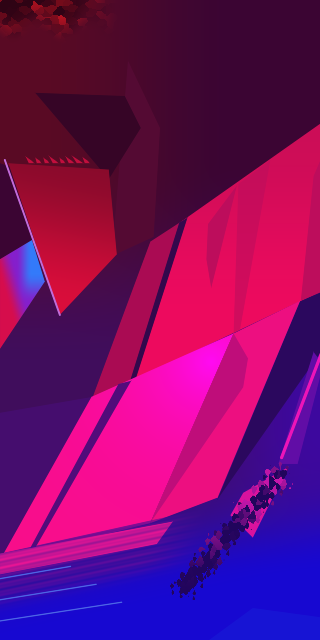
Reproduce this background procedurally as a WebGL 2 fragment shader.

```glsl
#version 300 es
precision highp float;
// Crimson and magenta glass panels sweeping over a maroon to ultramarine void.
uniform vec2 u_resolution;
out vec4 outColor;

vec2 p;      // position on a canvas of 100 by 200 units
vec3 color;  // colour painted so far

float hash(vec2 v) {
  return fract(sin(dot(v, vec2(127.1, 311.7))) * 43758.5);
}

float cover(float d) {
  float pixel = 100.0 / u_resolution.x;
  return smoothstep(-0.6 * pixel, 0.6 * pixel, d);
}

// Signed distance to the line through a and b.
float side(vec2 a, vec2 b) {
  vec2 d = normalize(b - a), q = p - a;
  return d.x * q.y - d.y * q.x;
}

// Paints a convex facet with clockwise corners.
void facet(vec3 tint, vec4 ab, vec4 cd) {
  float d = max(max(side(ab.xy, ab.zw), side(ab.zw, cd.xy)), max(side(cd.xy, cd.zw), side(cd.zw, ab.xy)));
  color = mix(color, tint, cover(-d));
}

float segment(vec2 a, vec2 b) {
  vec2 d = b - a;
  return length(p - a - d * clamp(dot(p - a, d) / dot(d, d), 0.0, 1.0));
}

void stroke(vec3 tint, vec2 a, vec2 b, float halfWidth) {
  color = mix(color, tint, cover(halfWidth - segment(a, b)));
}

// Cellular noise: nearest distance and a random value of that cell.
vec2 cells(vec2 v) {
  vec2 best = vec2(9, 0);
  for (int k = 0; k < 9; k++) {
    vec2 id = floor(v) + vec2(k % 3 - 1, k / 3 - 1);
    vec2 q = abs(id + vec2(hash(id), hash(id + 7.0)) - v);
    float d = q.x + 0.7 * q.y;
    if (d < best.x) best = vec2(d, hash(id + 3.0));
  }
  return best;
}

void backdrop() {
  vec3 low = mix(vec3(0.09, 0.03, 0.82), vec3(0.22, 0.05, 0.55), smoothstep(0.0, 38.0, p.y - 0.22 * p.x));
  vec3 middle = mix(vec3(0.25, 0.05, 0.36), vec3(0.24, 0.03, 0.62), smoothstep(45.0, 100.0, p.x));
  vec3 high = mix(vec3(0.35, 0.04, 0.14), vec3(0.23, 0.02, 0.2), smoothstep(10.0, 75.0, p.x));
  color = mix(mix(low, middle, smoothstep(20.0, 65.0, p.y)), high, smoothstep(85.0, 150.0, p.y));
}

void panels() {
  // Shadowed flanks.
  facet(vec3(0.27, 0.05, 0.43), vec4(0, 71, 29, 76), vec4(0, 25, -9, 25));
  facet(vec3(0.17, 0.03, 0.37), vec4(93.8, 106, 101, 109), vec4(101, 91, 68, 44));
  // Upper crimson row.
  vec3 crimson = mix(vec3(0.93, 0.04, 0.37), vec3(0.8, 0.05, 0.34), smoothstep(100.0, 160.0, p.y));
  vec3 shade = vec3(0.74, 0.05, 0.36), gap = vec3(0.2, 0.03, 0.3);
  facet(shade * 0.9, vec4(47, 124.5, 57, 131), vec4(41.5, 81, 29, 76));
  facet(crimson, vec4(57, 131, 101, 162), vec4(101, 109.3, 41.5, 81));
  facet(gap, vec4(56, 130.4, 58.6, 132), vec4(42.4, 81.5, 40.5, 80.5));
  facet(shade, vec4(65, 130, 74, 142), vec4(66, 110, 64.5, 119));
  facet(mix(crimson, shade, 0.6), vec4(74.5, 142.5, 84.5, 150), vec4(75, 97, 73, 96));
  facet(shade, vec4(98, 145, 101, 152), vec4(101, 109, 94, 106));
  // Lower magenta row, brightest beneath the seam.
  float glow = exp(-length((p - vec2(66, 87)) * 0.043));
  facet(mix(vec3(0.97, 0.05, 0.53), vec3(1, 0.04, 0.95), glow), vec4(28.6, 76, 73, 95.8), vec4(46.9, 36.5, 0, 25));
  facet(gap * 1.6, vec4(37, 80, 41, 81), vec4(10, 27, 8.5, 27));
  facet(vec3(0.93, 0.06, 0.5), vec4(73, 95.8, 93.8, 106), vec4(68, 44.5, 46.9, 36.5));
  facet(vec3(0.75, 0.05, 0.48), vec4(73, 95.8, 77.5, 88), vec4(76, 79, 46.9, 36.5));
}

void upperLeft() {
  // Cavern facets.
  facet(vec3(0.33, 0.04, 0.2), vec4(40, 181, 50, 160), vec4(48, 126, 35, 120));
  facet(vec3(0.21, 0.02, 0.15), vec4(11, 171, 39, 170), vec4(44, 160, 34, 144));
  facet(vec3(0.23, 0.02, 0.2), vec4(0, 149, 3, 148), vec4(11, 125, 0, 119));
  // Prism and red shard with a lit rim.
  vec3 prism = mix(vec3(0.84, 0.05, 0.3), vec3(0.52, 0.12, 0.8), smoothstep(1.0, 7.0, p.x + 0.3 * (p.y - 110.0)));
  prism = mix(prism, vec3(0.2, 0.48, 0.98), smoothstep(5.0, 10.0, p.x) * smoothstep(105.0, 115.0, p.y));
  facet(prism, vec4(0, 119, 10, 125), vec4(14, 112, 0, 91));
  vec3 red = mix(vec3(0.85, 0.05, 0.23), vec3(0.54, 0.04, 0.17), smoothstep(108.0, 155.0, p.y + 0.2 * p.x));
  facet(red, vec4(2.6, 149, 34, 147), vec4(36.5, 120.5, 18.7, 101.6));
  stroke(vec3(0.76, 0.42, 0.85), vec2(1.5, 150), vec2(18.7, 101.6), 0.3);
  // Splinters along the shard's upper edge.
  for (float i = 0.0; i < 8.0; i++) {
    vec2 foot = vec2(9.0 + 2.5 * i, 149);
    vec2 tip = foot + vec2(-1.5, 1.5 + 5.0 * hash(vec2(i, 4)));
    facet(red * 1.4, vec4(tip, foot + vec2(1, 0.7)), vec4(foot + vec2(2, 0), foot));
  }
  // Broken ceiling.
  float chip = cells(p * vec2(0.3, 0.5)).y;
  float ceiling = smoothstep(188.0, 198.0, p.y + 2.0 * sin(p.x * 0.4)) * smoothstep(38.0, 18.0, p.x);
  color = mix(color, mix(vec3(0.18, 0.01, 0.08), vec3(0.78, 0.08, 0.13), chip * chip), ceiling);
}

void lowerEdge() {
  // Layered streaks and thin light trails.
  float s = p.y - 0.22 * p.x;
  float grain = 0.5 + 0.3 * sin(s * 2.3) + 0.2 * sin(s * 5.1 + 0.08 * p.x);
  float band = smoothstep(8.0, 16.0, s) * cover(27.0 - s) * smoothstep(66.0, 42.0, p.x);
  color = mix(color, vec3(0.2 + 0.25 * grain, 0.05, 0.58), 0.7 * band);
  facet(vec3(0.62 + 0.3 * grain, 0.08, 0.58), vec4(0, 27, 54, 37), vec4(49, 30, 0, 20.5));
  for (float i = 0.0; i < 3.0; i++) {
    vec2 start = vec2(-1, 19.0 - 6.6 * i);
    stroke(vec3(0.3, 0.4, 0.9), start, start + vec2(23.0 + 8.0 * i, 4.0 + i), 0.2);
  }
  // Ribbons at the right and a blue corner.
  facet(vec3(0.38, 0.05, 0.65), vec4(98, 90, 101, 86), vec4(93, 55, 87, 55));
  stroke(vec3(0.93, 0.08, 0.72), vec2(101, 91), vec2(88, 57), 0.5);
  facet(vec3(0.09, 0.08, 0.83), vec4(79, 10, 101, 7), vec4(101, -1, 64, -1));
  facet(vec3(0.85, 0.07, 0.62), vec4(76, 46, 90, 54), vec4(79, 32, 72, 39));
  // Trail of crushed crystal.
  vec2 chip = cells(p * 0.5);
  float trail = cover(3.8 - segment(vec2(87, 51), vec2(58, 17)) - 4.0 * chip.x + 2.0 * chip.y);
  float lit = smoothstep(0.5, 1.0, chip.y) * smoothstep(15.0, 48.0, p.y);
  color = mix(color, mix(vec3(0.13, 0.02, 0.36), vec3(0.8, 0.09, 0.68), lit), trail);
}

void main() {
  p = gl_FragCoord.xy / u_resolution * vec2(100, 200);
  backdrop();
  panels();
  upperLeft();
  lowerEdge();
  outColor = vec4(color, 1);
}
```
